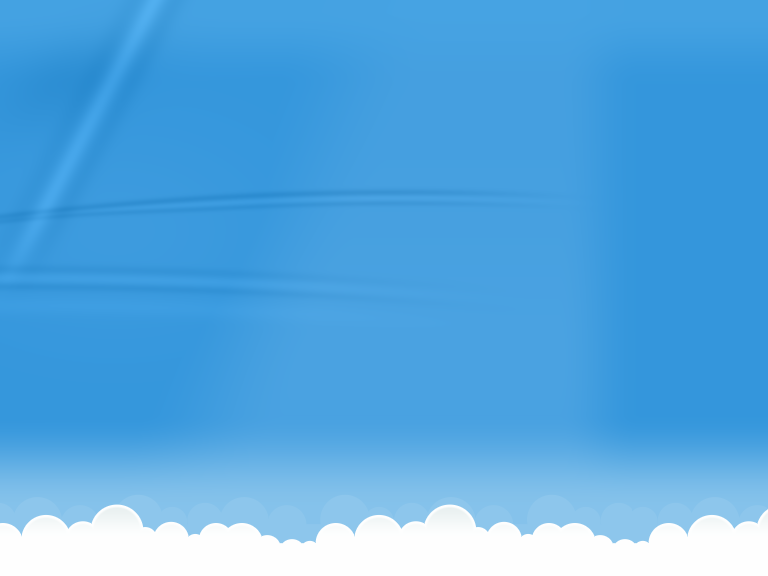
Give the GLSL for this background, as a WebGL 1 fragment shader.

```glsl
precision highp float;

uniform vec2 u_resolution;

// Soft ridge of height 1 centred on zero
float ridge(float d, float width) {
  return exp(-d * d / (width * width));
}

// One inside an edge, zero outside, fading across [a, b]
float fall(float a, float b, float v) {
  return 1.0 - smoothstep(a, b, v);
}

// Distance to four round puffs, given by centre x, top and radius,
// repeated along x
float puffs(vec2 p, float period, vec4 x, vec4 top, vec4 radius) {
  vec4 dx = mod(p.x - x + 0.5 * period, period) - 0.5 * period;
  vec4 dy = p.y - top + radius;
  vec4 d = sqrt(dx * dx + dy * dy) - radius;
  return min(min(d.x, d.y), min(d.z, d.w));
}

float frontClouds(vec2 p) {
  float d = p.y - 5.7;
  d = min(d, puffs(p, 57.8, vec4(58.3, 65.8, 72.2, 78.1),
    vec4(9.2, 10.6, 9.5, 12.4), vec4(3.5, 4.3, 3.1, 4.6)));
  d = min(d, puffs(p, 57.8, vec4(83.0, 87.5, 91.7, 95.3),
    vec4(8.5, 9.4, 7.3, 9.2), vec4(2.1, 3.1, 1.7, 3.0)));
  return min(d, puffs(p, 57.8, vec4(99.8, 104.2, 108.5, 111.6),
    vec4(9.2, 7.1, 6.4, 6.1), vec4(3.7, 2.4, 2.3, 1.6)));
}

float backClouds(vec2 p) {
  // The row restarts a little late near the right side
  p.x -= 9.9 * step(109.7, p.x);
  float d = puffs(p, 35.9, vec4(24.0, 29.9, 35.6, 42.4),
    vec4(14.1, 12.0, 12.7, 13.7), vec4(4.3, 2.6, 3.1, 4.3));
  d = min(d, puffs(p, 35.9, vec4(49.8), vec4(12.3), vec4(3.4)));
  return min(d, p.y - 9.0);
}

vec3 sky(vec2 p) {
  // Broad pale panel with a slanted left side, and a dim glow at left
  float panel = smoothstep(27.0, 54.0, p.x - 0.4 * (p.y - 39.0))
    * fall(97.0, 111.0, p.x);
  panel *= 0.75 + 0.25 * ridge(p.y - 38.0, 25.0);
  float leftGlow = 0.4 * exp(-dot((p - vec2(20.0, 60.0)) / vec2(30.0, 19.0),
    (p - vec2(20.0, 60.0)) / vec2(30.0, 19.0)));
  vec3 color = mix(vec3(0.205, 0.59, 0.863), vec3(0.29, 0.635, 0.882),
    max(panel, leftGlow));

  // Lighter strip along the top, with a shadow under its left end
  color = mix(color, vec3(0.275, 0.64, 0.89), 0.9 * smoothstep(85.0, 98.0, p.y));
  color -= 0.035 * ridge(p.x - 12.0, 12.0)
    * ridge(p.y - 86.0 - 0.35 * (p.x - 12.0), 7.0);

  // Diagonal light streak with darker flanks
  float across = 0.88 * (p.x - 2.6 - 0.528 * (p.y - 54.0));
  float streakFade = smoothstep(46.0, 66.0, p.y);
  color += streakFade * (0.055 * ridge(across, 1.5)
    - 0.025 * ridge(across - 3.2, 1.8) - 0.02 * ridge(across + 3.2, 2.0));

  // Long arched fold: two dark lines around a pale one
  float arch = p.y - 66.6 + 0.00088 * (p.x - 70.0) * (p.x - 70.0);
  float gap = 0.8 + 1.1 * smoothstep(0.0, 40.0, p.x);
  float archFade = fall(65.0, 107.0, p.x);
  color -= archFade * (0.05 * ridge(arch, 0.6) + 0.035 * ridge(arch + gap, 0.5)
    - 0.015 * ridge(arch + 0.5 * gap, 0.5));

  // Fainter folds below
  float fold = p.y - 50.2 + 0.0005 * p.x * p.x;
  color += fall(25.0, 95.0, p.x) * (0.02 * ridge(fold - 1.5, 0.8)
    - 0.03 * ridge(fold, 0.7) - 0.025 * ridge(fold - 3.1, 0.8)
    + 0.018 * ridge(fold + 3.3, 1.6));

  // Haze above the clouds
  return mix(color, vec3(0.52, 0.76, 0.92), fall(12.0, 28.0, p.y));
}

void main() {
  // The canvas is 100 units high
  vec2 p = 100.0 * gl_FragCoord.xy / u_resolution.y;
  float pixel = 100.0 / u_resolution.y;
  vec3 color = sky(p);

  // Translucent row behind
  float back = clamp(0.5 - backClouds(p) / pixel, 0.0, 1.0);
  color = mix(color, vec3(0.56, 0.78, 0.925), 0.85 * back);

  // White row in front, faintly grey inside its upper rims
  float d = frontClouds(p);
  float shade = smoothstep(6.5, 12.5, p.y) * fall(-0.7, -0.2, d);
  vec3 cloud = mix(vec3(0.995, 0.998, 0.998), vec3(0.91, 0.94, 0.94), shade);
  color = mix(color, cloud, clamp(0.5 - d / pixel, 0.0, 1.0));

  gl_FragColor = vec4(color, 1.0);
}
```
